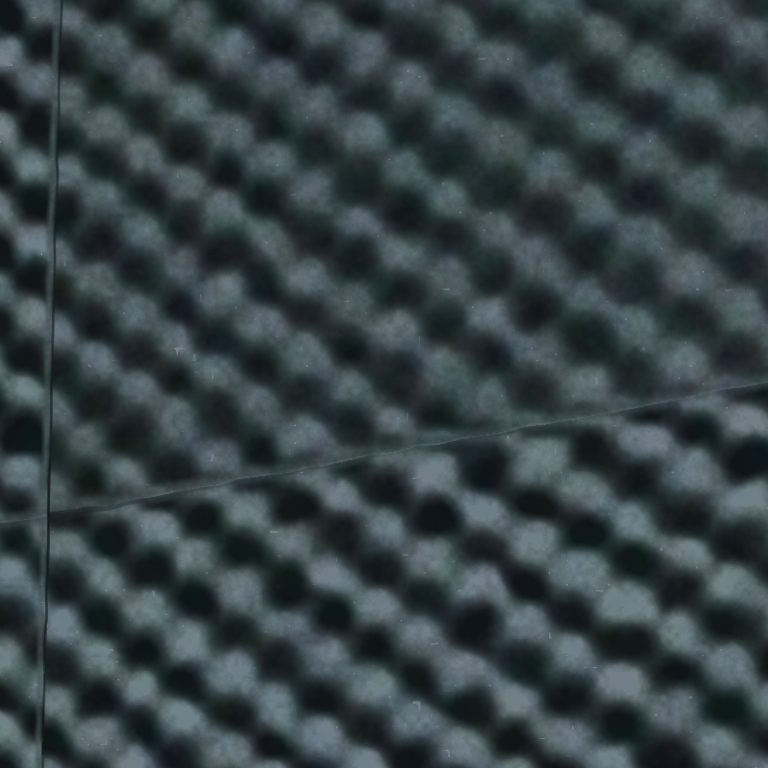
A Shadertoy shader for this texture:

```glsl
const float TAU = 6.2831853;

// Colours
const vec3 SHADOW = vec3(0.060, 0.088, 0.096);
const vec3 MIDTONE = vec3(0.205, 0.255, 0.266);
const vec3 LIGHT = vec3(0.435, 0.500, 0.530);

// Foam lattice: columns widen towards the right
const float COLUMNS = 9.5;
const float COLUMN_WIDENING = 1.15;
const float LOWER_COLUMN_SCALE = 0.95;
const float UPPER_LEAN = 0.05;
const float LOWER_LEAN = 0.09;
const vec2 UPPER_ROW = vec2(0.099, 0.018);
const vec2 LOWER_ROW = vec2(0.101, 0.004);
const float ARCH = 0.018;
const float SKEW = 0.035;
const float DIAGONAL_BIAS = 0.69;

// Lattice phase of each panel: column, row
const vec2 PHASE_UPPER = vec2(0.05, 0.37);
const vec2 PHASE_LOWER = vec2(0.32, -0.44);
const vec2 PHASE_UPPER_LEFT = vec2(0.25, 0.12);
const vec2 PHASE_LOWER_LEFT = vec2(0.20, -0.20);

// Seams: start and slope
const vec2 LEVEL_SEAM = vec2(0.317, 0.185);
const vec2 UPRIGHT_SEAM = vec2(0.055, 0.025);
const float SEAM_BAND = 0.009;
const float SEAM_LINE = 0.0016;

// Relief and wear
const float CONTRAST = 0.47;
const float CRISPNESS = 1.5;
const float WOBBLE = 0.15;
const float DEPTH_VARIATION = 0.35;
const float MOTTLE = 0.24;
const float GRAIN = 0.20;
const float TINT = 0.045;

float hash(vec2 p) {
    return fract(sin(dot(p, vec2(12.9898, 78.233))) * 43758.5453);
}

float noise(vec2 p) {
    vec2 i = floor(p);
    vec2 f = fract(p);
    f = f * f * (3.0 - 2.0 * f);
    return mix(mix(hash(i), hash(i + vec2(1, 0)), f.x),
               mix(hash(i + vec2(0, 1)), hash(i + 1.0), f.x), f.y);
}

float fbm(vec2 p) {
    float sum = 0.0;
    float weight = 0.5;
    for (int i = 0; i < 4; i++) {
        sum += weight * noise(p);
        p = p * 2.03 + 17.3;
        weight *= 0.5;
    }
    return sum / 0.9375;
}

// Staggered hollows: 1 in a pit, -1 on a peak, chained down to the right
float lattice(vec2 q) {
    return mix(cos(TAU * (q.x - q.y)), cos(TAU * (q.x + q.y)), DIAGONAL_BIAS);
}

float hollow(vec2 q) {
    q.y -= ARCH * cos(2.0 * TAU * q.x);
    q.y += SKEW * lattice(q);
    return tanh(CRISPNESS * lattice(q)) / tanh(CRISPNESS);
}

// Soft line of given half width
float line(float d, float halfWidth, float blur) {
    return 1.0 - smoothstep(halfWidth - blur, halfWidth + blur, abs(d));
}

void mainImage(out vec4 fragColor, in vec2 fragCoord) {
    vec2 p = fragCoord / iResolution.xy;
    float blur = max(0.0012, 1.0 / iResolution.y);

    // Distances to the seams, slightly ragged
    float ragged = 0.004 * (noise(p * 35.0) - 0.5);
    float above = p.y - LEVEL_SEAM.x - LEVEL_SEAM.y * p.x + ragged;
    float right = p.x - UPRIGHT_SEAM.x - UPRIGHT_SEAM.y * p.y + 0.5 * ragged;
    bool upper = above > 0.0;
    bool leftSide = right < 0.0;

    // Perspective lattice coordinates of the panel
    float x = p.x - (upper ? UPPER_LEAN : LOWER_LEAN) * above;
    float column = COLUMNS * x - COLUMN_WIDENING * x * x;
    vec2 row = upper ? UPPER_ROW : LOWER_ROW;
    vec2 q = vec2(column * (upper ? 1.0 : LOWER_COLUMN_SCALE), above / (row.x + row.y * p.x));
    if (leftSide) q -= upper ? PHASE_UPPER_LEFT : PHASE_LOWER_LEFT;
    else q -= upper ? PHASE_UPPER : PHASE_LOWER;
    q += WOBBLE * (vec2(noise(p * 19.0), noise(p * 19.0 + 41.0)) - 0.5);

    // Relief, weaker on the hazy upper right
    float haze = upper && !leftSide ? 0.82 - 0.22 * p.x * p.y : 1.08;
    float depth = haze * (1.0 + DEPTH_VARIATION * (noise(q * 2.0 + 7.0) - 0.5));
    float tone = 0.46 - CONTRAST * depth * hollow(q);
    tone += upper ? 0.05 * (p.x - 0.5) - 0.03 * p.y : 0.02;

    // Flat rims along the seams
    tone = mix(tone, 0.58, 0.8 * line(above - 0.002, SEAM_BAND, 0.008));
    tone = mix(tone, 0.66, 0.75 * line(right + 0.006, 0.004, 0.004));

    // Mottled surface, grain and rare glints
    tone += MOTTLE * (fbm(p * 30.0) - 0.5);
    tone += GRAIN * (fbm(p * 110.0) - 0.5) * (0.5 + tone);
    tone += 0.3 * smoothstep(0.92, 1.0, noise(p * 130.0)) * smoothstep(0.45, 0.8, tone);

    // Seam cracks: open at the corner, faint elsewhere
    float corner = exp(-16.0 * abs(right)) * step(0.0, right);
    float levelCrack = line(above + 0.003, SEAM_LINE + 0.006 * corner, blur);
    tone = mix(tone, 0.06, levelCrack * (0.15 * noise(p * 12.0) + 0.8 * corner));
    tone += 0.08 * line(above - 0.001, SEAM_LINE, blur) * (1.0 - corner);
    float uprightCrack = line(right, SEAM_LINE, blur);
    tone = mix(tone, 0.02, uprightCrack * (0.45 + 0.5 * exp(-9.0 * abs(above))));
    tone = clamp(tone, 0.0, 1.0);

    // Colour ramp with faint drifting hues
    vec3 color = mix(SHADOW, MIDTONE, min(tone * 2.0, 1.0));
    color = mix(color, LIGHT, max(0.0, tone * 2.0 - 1.0));
    vec3 hue = vec3(fbm(p * 24.0 + 3.0), fbm(p * 24.0 + 29.0), fbm(p * 24.0 + 61.0));
    fragColor = vec4(color + TINT * (hue - 0.5), 1.0);
}
```
